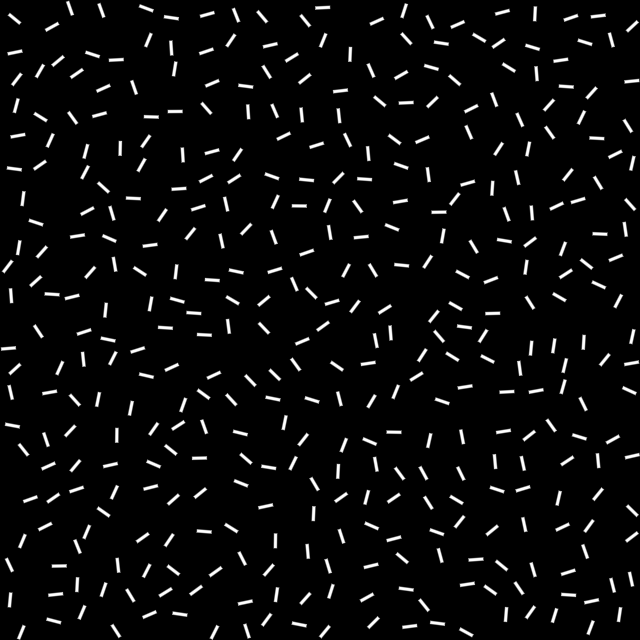
This pattern is drawn by a three.js fragment shader. Its source:

```glsl
// Short white dashes scattered evenly over black, turned by a noise field.
// Each grid cell holds one jittered dash, pushed away from its neighbours;
// the dashes are drawn as soft-edged box distance functions.

varying vec2 vUv;

const vec3 BACKGROUND = vec3(0.0);
const vec3 DASH_COLOR = vec3(1.0);

const float CELLS = 20.0;                           // dashes per side
const vec2 DASH_HALF_SIZE = vec2(0.0115, 0.00245);  // in canvas units
const float EDGE_SOFTNESS = 0.0014;                 // in canvas units
const float MARGIN = 0.012;                         // keeps centres inside
const float JITTER = 0.92;                          // in cells
const float MIN_GAP = 0.86;                         // in cells
const float PUSH = 0.45;                            // strength of repulsion
const float FIELD_SCALE = 6.5;                      // noise cells per side
const float FIELD_TURN = 6.5;                       // radians per noise unit
const float ANGLE_JITTER = 1.5;                     // radians
const float TAU = 6.2831853;

vec2 hash2(vec2 p) {
  vec3 q = fract(p.xyx * vec3(0.1031, 0.1030, 0.0973));
  q += dot(q, q.yzx + 33.33);
  return fract((q.xx + q.yz) * q.zy);
}

float cornerSlope(vec2 corner, vec2 offset) {
  float a = TAU * hash2(corner + 71.0).x;
  return dot(vec2(cos(a), sin(a)), offset);
}

float gradientNoise(vec2 p) {
  vec2 i = floor(p);
  vec2 f = p - i;
  vec2 u = f * f * f * (f * (f * 6.0 - 15.0) + 10.0);
  vec2 e = vec2(1.0, 0.0);
  float low = mix(cornerSlope(i, f), cornerSlope(i + e, f - e), u.x);
  float high = mix(cornerSlope(i + e.yx, f - e.yx),
                   cornerSlope(i + 1.0, f - 1.0), u.x);
  return mix(low, high, u.y);
}

vec2 jitteredPoint(vec2 cell) {
  return cell + 0.5 + JITTER * (hash2(cell + 13.0) - 0.5);
}

// Dash centre in canvas units, after one step of neighbour repulsion
vec2 dashCentre(vec2 cell) {
  vec2 point = jitteredPoint(cell);
  vec2 shift = vec2(0.0);
  for (int y = -1; y <= 1; y++) {
    for (int x = -1; x <= 1; x++) {
      if (x == 0 && y == 0) continue;
      vec2 away = point - jitteredPoint(cell + vec2(float(x), float(y)));
      float gap = max(length(away), 0.001);
      shift += away / gap * max(MIN_GAP - gap, 0.0);
    }
  }
  return clamp((point + PUSH * shift) / CELLS, MARGIN, 1.0 - MARGIN);
}

float dashAngle(vec2 cell, vec2 centre) {
  float field = FIELD_TURN * gradientNoise(centre * FIELD_SCALE + 3.7);
  return 1.9 + field + ANGLE_JITTER * (hash2(cell + 57.0).y - 0.5);
}

float boxDistance(vec2 p, vec2 halfSize) {
  vec2 d = abs(p) - halfSize;
  return length(max(d, 0.0)) + min(max(d.x, d.y), 0.0);
}

void main() {
  vec2 home = floor(vUv * CELLS);
  float reach = length(DASH_HALF_SIZE) + EDGE_SOFTNESS;
  float nearest = 1.0;

  // Nearest dash among the surrounding cells
  for (int y = -1; y <= 1; y++) {
    for (int x = -1; x <= 1; x++) {
      vec2 cell = home + vec2(float(x), float(y));
      if (min(cell.x, cell.y) < 0.0 || max(cell.x, cell.y) >= CELLS) continue;
      vec2 centre = dashCentre(cell);
      vec2 p = vUv - centre;
      if (length(p) > reach) continue;
      float a = dashAngle(cell, centre);
      vec2 along = vec2(cos(a), sin(a));
      vec2 local = vec2(dot(p, along), dot(p, vec2(-along.y, along.x)));
      nearest = min(nearest, boxDistance(local, DASH_HALF_SIZE));
    }
  }

  float cover = 1.0 - smoothstep(-EDGE_SOFTNESS, EDGE_SOFTNESS, nearest);
  gl_FragColor = vec4(mix(BACKGROUND, DASH_COLOR, cover), 1.0);
}
```
